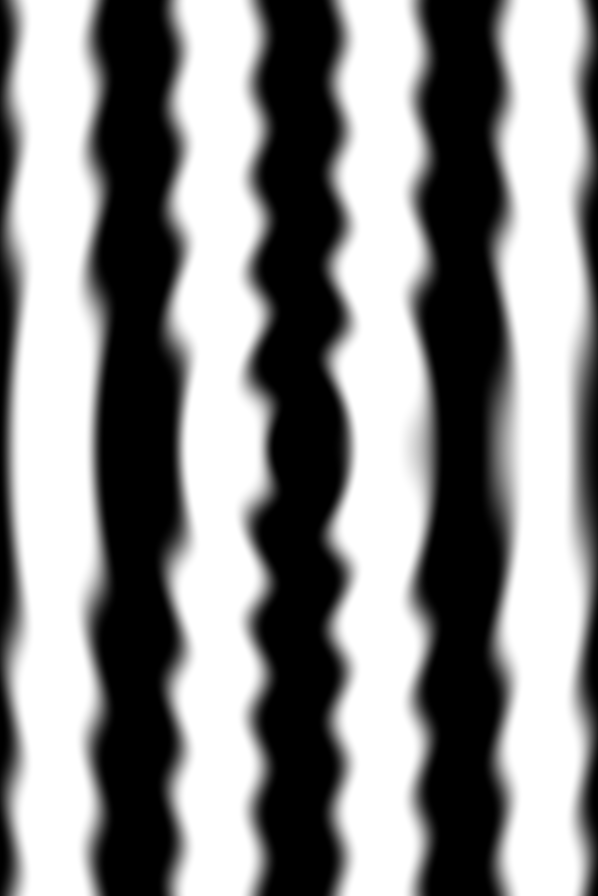
This pattern is drawn by a Shadertoy shader. Its source:

```glsl
// Soft black and white vertical stripes, bent sideways by a circular ripple.
// The ripple spreads from the centre and fades with distance; the stripes are
// a cosine wave sharpened by smoothstep. Lengths are in canvas heights.

const float TAU = 6.2831853;
const float STRIPE_PERIOD = 0.182;
const float EDGE_SOFTNESS = 0.57;
const float RIPPLE_LENGTH = 0.1025;
const float RIPPLE_HEIGHT = 0.0137;
const float RIPPLE_FADE = 2.0;

// Sideways shift of a ring wave that weakens away from its centre
float rippleShift(float radius, float wavelength, float height, float fade) {
    return -height * exp(-fade * radius) * cos(TAU * radius / wavelength);
}

// 0 in the dark bands, 1 in the light bands; a dark band is centred on x = 0
float softStripes(float x, float period, float softness) {
    float wave = -cos(TAU * x / period);
    return smoothstep(-softness, softness, wave);
}

void mainImage(out vec4 fragColor, in vec2 fragCoord) {
    vec2 p = (fragCoord - 0.5 * iResolution.xy) / iResolution.y;

    // Bend the stripes
    float shift = rippleShift(length(p), RIPPLE_LENGTH, RIPPLE_HEIGHT, RIPPLE_FADE);
    float light = softStripes(p.x - shift, STRIPE_PERIOD, EDGE_SOFTNESS);

    fragColor = vec4(vec3(light), 1.0);
}
```
